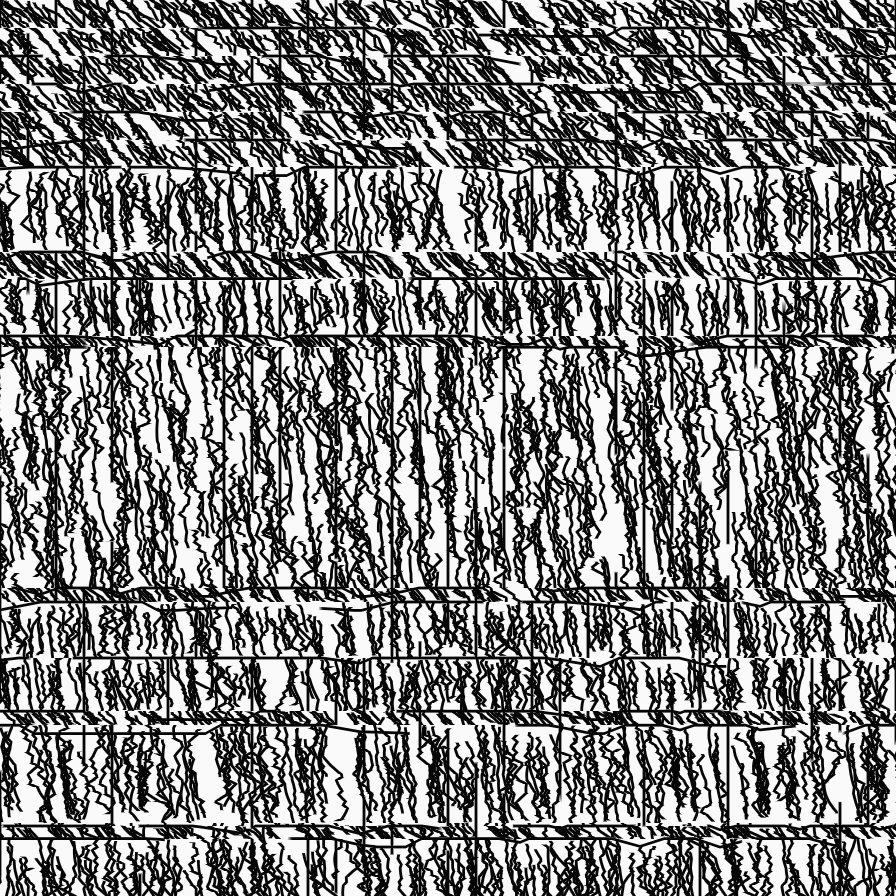
Give the GLSL for this texture, as a Shadertoy shader.

```glsl
// Tangled black strands trickling down through ruled bands on a 32 by 32 grid.

float hash(vec3 p) {
    p = fract(p * 0.1031);
    p += dot(p, p.zyx + 31.32);
    return fract((p.x + p.y) * p.z);
}

// Piecewise linear noise in -0.5..0.5; the corners keep strands angular
float noise(float t, float seed) {
    float i = floor(t);
    return mix(hash(vec3(i, seed, 3.0)), hash(vec3(i + 1.0, seed, 3.0)), t - i) - 0.5;
}

// Sideways path of one strand
float wander(float y, float seed) {
    return 0.7 * noise(y, seed) + 0.42 * noise(y * 3.0, seed + 11.0)
         + 0.22 * noise(y * 8.0, seed + 23.0);
}

// Distance to the nearest strand inside one band
float strands(vec2 p, float top, float height, float band) {
    float drift = height < 1.5 ? 0.8 : 0.12;
    float span = min(height, 3.5);
    float y = p.y - top;
    float x = p.x - drift * y;
    float nearest = 1.0;
    for (int layer = 0; layer < 7; layer++) {
        for (int side = -1; side <= 1; side++) {
            float column = floor(x) + float(side);
            float shift = height > 4.0 ? hash(vec3(column, float(layer), 5.0)) : 0.0;
            float v = y / span + shift;
            vec3 id = vec3(column, floor(v) + band * 17.0, float(layer));
            if (hash(id) > 0.85) continue;

            float seed = 500.0 * hash(id + 41.0);
            float wildness = 0.25 + 0.85 * hash(id + 67.0);
            float path = wildness * wander(p.y, seed);
            float slope = (wildness * wander(p.y + 0.02, seed) - path) / 0.02 + drift;
            float across = abs(x - column - hash(id + 89.0) - path) / sqrt(1.0 + slope * slope);

            // Each strand covers only part of its span
            float reach = 0.22 + 0.3 * hash(id + 113.0);
            float middle = mix(reach, 1.0 - reach, hash(id + 131.0));
            float along = (abs(fract(v) - middle) - reach) * span;
            nearest = min(nearest, max(across, along));
        }
    }
    return nearest;
}

void mainImage(out vec4 fragColor, in vec2 fragCoord) {
    // Grid units, with y measured down from the top edge
    vec2 p = 32.0 * fragCoord / iResolution.xy;
    p.y = 32.0 - p.y;
    float pixel = 32.0 / iResolution.y;

    // Band edges: tight rows at the top, tall rows below, some edges doubled
    float edges[18] = float[18](1.0, 2.0, 3.0, 4.0, 5.0, 5.97, 9.0, 9.95, 12.0,
        12.4, 21.0, 21.5, 23.5, 25.4, 25.9, 29.5, 29.95, 33.0);
    float top = 0.0, bottom = 33.0, band = 0.0, d = 1.0;
    for (int i = 0; i < 18; i++) {
        float edge = edges[i];
        if (p.y >= edge) {
            top = edge;
            band = float(i + 1);
        } else {
            bottom = min(bottom, edge);
        }
        // Broken horizontal rule with small jogs
        float seed = float(i) * 7.0 + 2.0;
        float jog = 0.3 * clamp(noise(p.x * 0.7, seed) * 3.0 - 0.6, -0.5, 0.5) + 0.15;
        float gap = -2.0 * (noise(p.x * 0.45, seed + 200.0) + 0.14);
        d = min(d, max(abs(p.y - edge - jog), gap));
    }

    // Straight vertical rules, present in part of each band
    float rule = floor(p.x + 0.5);
    if (hash(vec3(rule, band, 7.0)) < 0.55) {
        float gap = -2.0 * (noise(p.y * 0.5, rule + 300.0) + 0.08);
        d = min(d, max(abs(p.x - rule), gap));
    }

    d = min(d, strands(p, top, bottom - top, band));
    float ink = clamp(0.5 + (0.05 - d) / pixel, 0.0, 1.0);
    fragColor = vec4(vec3(mix(0.98, 0.02, ink)), 1.0);
}
```
